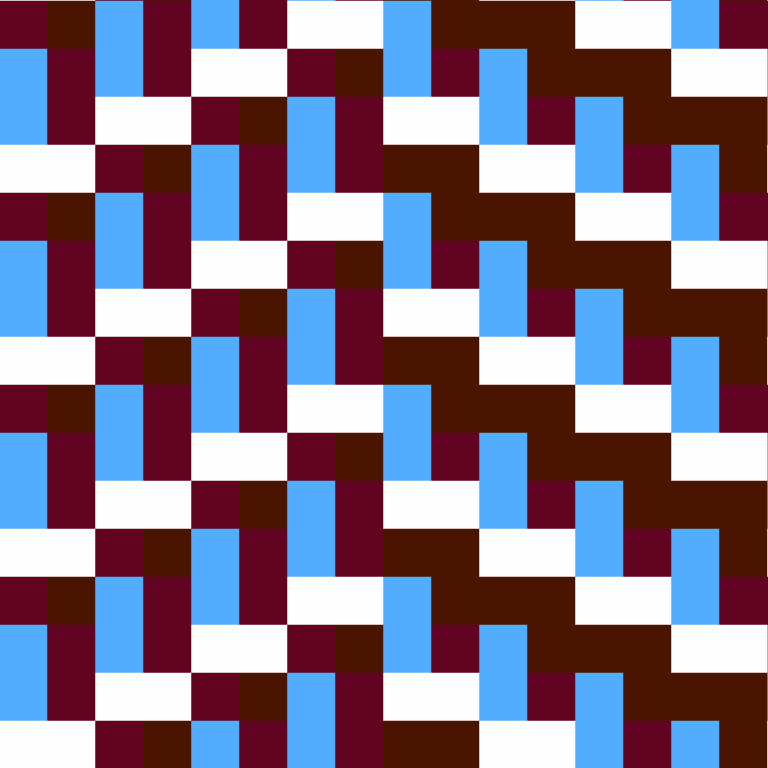
Write a WebGL 1 fragment shader that draws this pattern.

```glsl
precision highp float;
// Two mirrored twill weaves side by side, in blue, white, maroon and brown.

uniform vec2 u_resolution;

const vec3 BROWN  = vec3(0.29, 0.08, 0.0);
const vec3 WHITE  = vec3(0.995, 0.995, 1.0);
const vec3 MAROON = vec3(0.38, 0.01, 0.13);
const vec3 BLUE   = vec3(0.32, 0.68, 0.995);

const float CELLS = 16.0;               // cells across and down
const float PHASES = 4.0;               // steps in one twill repeat
const float GRID_OFFSET = 1.0 / 1024.0; // grid shift, in canvas units

// Falling-left twill: maroon-brown, two blue-maroon, one white float.
vec3 leftTwill(float phase, bool odd) {
  if (phase < 0.5) return odd ? BROWN : MAROON;
  if (phase < 2.5) return odd ? MAROON : BLUE;
  return WHITE;
}

// Falling-right twill: blue-brown, brown float, white float, blue-maroon.
vec3 rightTwill(float phase, bool odd) {
  if (phase < 0.5) return odd ? BROWN : BLUE;
  if (phase < 1.5) return BROWN;
  if (phase < 2.5) return WHITE;
  return odd ? MAROON : BLUE;
}

// Colour of one cell; each row moves the threads by one pair of columns.
vec3 cellColor(vec2 cell) {
  float column = mod(cell.x, CELLS);
  float row = CELLS - 1.0 - cell.y;
  float pair = floor(column * 0.5);
  bool odd = mod(column, 2.0) > 0.5;
  if (column < CELLS * 0.5) return leftTwill(mod(pair + row, PHASES), odd);
  return rightTwill(mod(pair - row, PHASES), odd);
}

// Blends the four nearest cells across a one-pixel edge.
vec3 smoothCells(vec2 grid, vec2 cellPixels) {
  vec2 base = floor(grid - 0.5);
  vec2 t = clamp((grid - base - 1.0) * cellPixels + 0.5, 0.0, 1.0);
  vec3 lower = mix(cellColor(base), cellColor(base + vec2(1.0, 0.0)), t.x);
  vec3 upper = mix(cellColor(base + vec2(0.0, 1.0)), cellColor(base + 1.0), t.x);
  return mix(lower, upper, t.y);
}

void main() {
  vec2 uv = gl_FragCoord.xy / u_resolution;
  vec2 grid = (uv + GRID_OFFSET) * CELLS;
  gl_FragColor = vec4(smoothCells(grid, u_resolution / CELLS), 1.0);
}
```
